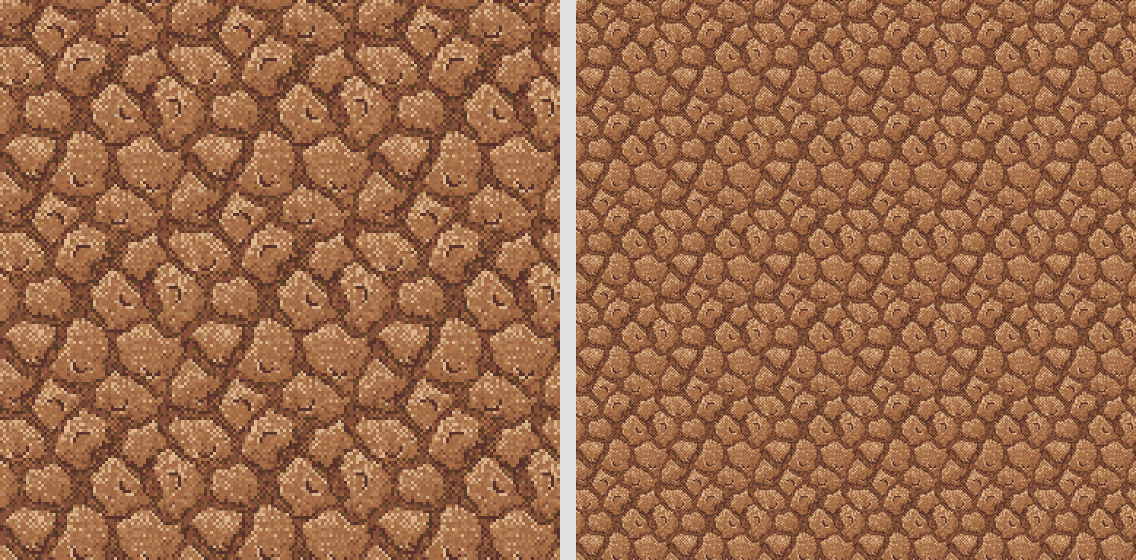
Left, the tile; right, the same tile 2 across and 2 down.
Give the GLSL for this texture, as a WebGL 1 fragment shader.

```glsl
precision highp float;
uniform vec2 u_resolution;

const float REPEATS = 3.0;            // tiles across the canvas
const float TEXELS = 64.0;            // blocky texels across a tile
const vec2 GRID = vec2(3.0, 4.0);     // stones per tile
const vec2 CELL = vec2(TEXELS) / GRID;
const vec2 LIGHT = vec2(-0.37, 0.93);
const float ROUNDING = 1.0;

const vec3 HIGHLIGHT = vec3(0.85, 0.70, 0.54);
const vec3 PALE = vec3(0.71, 0.51, 0.35);
const vec3 CLAY = vec3(0.64, 0.42, 0.27);
const vec3 RUST = vec3(0.52, 0.31, 0.22);
const vec3 UMBER = vec3(0.35, 0.195, 0.17);
const vec3 OLIVE = vec3(0.37, 0.255, 0.16);

float hash(vec2 p, float seed) {
  vec3 q = fract(p.xyx * vec3(0.1031, 0.1030, 0.0973) + seed * 0.137);
  q += dot(q, q.yzx + 33.33);
  return fract((q.x + q.y) * q.z);
}

// Value noise that wraps after a whole number of steps
float noise(vec2 p, float period, float seed) {
  vec2 i = floor(p);
  vec2 f = smoothstep(0.0, 1.0, p - i);
  vec2 a = mod(i, period);
  vec2 b = mod(i + 1.0, period);
  return mix(mix(hash(a, seed), hash(vec2(b.x, a.y), seed), f.x),
             mix(hash(vec2(a.x, b.y), seed), hash(b, seed), f.x), f.y);
}

vec2 warp(vec2 p) {
  vec2 broad = vec2(noise(p / 8.0, 8.0, 1.0), noise(p / 8.0, 8.0, 2.0)) - 0.5;
  vec2 fine = vec2(noise(p / 4.0, 16.0, 3.0), noise(p / 4.0, 16.0, 4.0)) - 0.5;
  return p + 5.0 * broad + 3.0 * fine;
}

// Jittered brick lattice, in texels
vec2 stoneCentre(vec2 cell) {
  vec2 id = mod(cell, GRID);
  vec2 jitter = vec2(hash(id, 5.0), hash(id, 6.0)) - 0.5;
  float shift = 0.5 * mod(cell.y, 2.0);
  return (cell + 0.5 + 0.55 * jitter + vec2(shift, 0.0)) * CELL;
}

// Hooked crack: x is the dark line, y the lit lip outside it
vec2 crack(vec2 fromCentre, vec2 id) {
  vec2 offset = vec2(hash(id, 7.0) - 0.5, hash(id, 8.0) - 0.9) * 5.0;
  float angle = 6.2832 * hash(id, 9.0);
  vec2 v = fromCentre - offset;
  float radius = mix(2.2, 3.4, hash(id, 10.0));
  float ring = length(v) - radius;
  float arc = step(0.15 * length(v), dot(v, vec2(cos(angle), sin(angle))));
  return arc * vec2(step(abs(ring), 0.5), step(abs(ring - 1.0), 0.5));
}

// Random grain over a checker dither, from -0.5 to 0.5
float dither(vec2 texel, float seed) {
  float checker = mod(texel.x + texel.y, 2.0) - 0.5;
  return mix(hash(texel, seed) - 0.5, checker, 0.33);
}

vec3 stoneColour(float tone) {
  vec3 c = mix(RUST, CLAY, step(-0.2, tone));
  c = mix(c, PALE, step(0.47, tone));
  return mix(c, HIGHLIGHT, step(0.76, tone));
}

vec3 soilColour(float darkness, float specks, vec2 texel) {
  float pick = dither(texel, 11.0) + 0.5;
  vec3 dark = mix(UMBER, OLIVE, step(0.5, hash(texel, 12.0)));
  vec3 c = mix(RUST, dark, step(pick, darkness));
  return mix(c, CLAY, step(1.0 - specks, pick));
}

vec3 cobbles(vec2 texel) {
  vec2 p = warp(texel + 0.5);
  vec2 base = floor(p / CELL);

  // Nearest stone
  vec2 home = base;
  vec2 a = vec2(1000.0);
  for (int y = -2; y <= 2; y++) for (int x = -2; x <= 2; x++) {
    vec2 cell = base + vec2(float(x), float(y));
    vec2 v = stoneCentre(cell) - p;
    if (dot(v, v) < dot(a, a)) { a = v; home = cell; }
  }

  // Rounded distance to its borders, with a blended outward normal
  float total = 0.0;
  vec2 normal = vec2(0.0);
  for (int y = -2; y <= 2; y++) for (int x = -2; x <= 2; x++) {
    vec2 b = stoneCentre(home + vec2(float(x), float(y))) - p;
    vec2 across = b - a;
    if (dot(across, across) > 0.01) {
      vec2 n = normalize(across);
      float w = exp(-ROUNDING * dot(0.5 * (a + b), n));
      total += w;
      normal += w * n;
    }
  }
  vec2 id = mod(home, GRID);
  float ragged = 0.6 * (hash(texel, 17.0) - 0.5);
  float inside = -log(total) / ROUNDING - mix(1.2, 2.1, hash(id, 13.0)) + ragged;
  float facing = dot(normal / total, LIGHT);

  // Lit top rim, shaded foot, dithered grain and sparse bright specks
  float grain = dither(texel, 14.0);
  float speck = step(0.87, hash(texel, 15.0));
  float tone = 0.27 - 0.008 * dot(a, LIGHT) + 1.0 * grain + 0.45 * speck
             + 0.55 * facing * exp2(-max(inside, 0.0) / 1.7);
  vec2 hook = crack(texel + 0.5 - (a + p), id);
  vec3 stone = mix(stoneColour(tone + 0.45 * hook.y), UMBER, hook.x);

  // Soil is darkest against the stones, and speckled between them
  float outline = step(-1.0, inside);
  float darkness = 0.36 + 0.26 * outline - 0.15 * facing;
  vec3 soil = soilColour(darkness, mix(0.24, 0.1, outline), texel);
  float mottle = 1.0 + 0.12 * (hash(texel, 16.0) - 0.5);
  return mix(soil, stone, step(0.0, inside)) * mottle;
}

void main() {
  // Four close samples soften the texel edges but keep them crisp
  vec3 sum = vec3(0.0);
  for (int y = 0; y < 2; y++) for (int x = 0; x < 2; x++) {
    vec2 sub = (vec2(float(x), float(y)) - 0.5) * 0.25;
    vec2 uv = (gl_FragCoord.xy + sub) / u_resolution;
    sum += cobbles(floor(fract(uv * REPEATS) * TEXELS));
  }
  gl_FragColor = vec4(sum / 4.0, 1.0);
}
```
